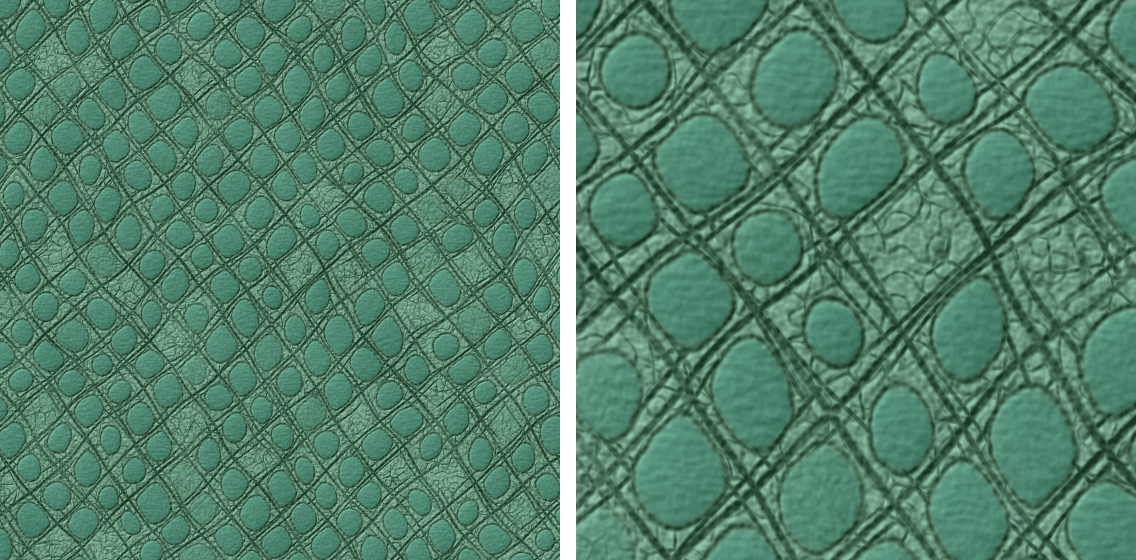
Left, the full canvas; right, a detail of the centre.
This texture is drawn by a Shadertoy shader. Its source:

```glsl
// Green embossed leather: rounded pebbles sit in a warped diamond lattice of
// long furrows, with fine cracks and grain on the skin between them.
// A height field is sampled twice towards the light to shade the relief.

const mat2 LATTICE = mat2(0.048, 0.0435, 0.039, -0.052); // diamond side vectors
const float CELL_SIDE = 0.065;
const float PEBBLE_MIN = 0.016;
const float PEBBLE_MAX = 0.027;
const float PEBBLE_STRETCH = 1.18;
const float FURROW_WIDTH = 0.0040;
const float CREASE_WIDTH = 0.0027;
const vec2 CRACK_SCALE = vec2(46.0, 39.0);
const float GRAIN_SCALE = 175.0;
const vec2 LIGHT_STEP = vec2(-0.0014, 0.0020);
const float RELIEF_CONTRAST = 0.55;
const vec3 SHADE_GREEN = vec3(0.155, 0.285, 0.205);
const vec3 LIGHT_GREEN = vec3(0.510, 0.700, 0.600);
const vec3 PEBBLE_TINT = vec3(-0.055, 0.012, 0.018);

vec2 hash2(vec2 p) {
    vec3 q = fract(p.xyx * vec3(0.1031, 0.1030, 0.0973));
    q += dot(q, q.yzx + 33.33);
    return fract((q.xx + q.yz) * q.zy);
}

float cornerSlope(vec2 cell, vec2 d) {
    float angle = 6.2832 * hash2(cell).x;
    return dot(vec2(cos(angle), sin(angle)), d);
}

float gradientNoise(vec2 p) {
    vec2 i = floor(p), f = p - i;
    vec2 s = f * f * f * (f * (f * 6.0 - 15.0) + 10.0);
    vec2 e = vec2(1.0, 0.0);
    return mix(mix(cornerSlope(i, f), cornerSlope(i + e.xy, f - e.xy), s.x),
               mix(cornerSlope(i + e.yx, f - e.yx), cornerSlope(i + e.xx, f - e.xx), s.x), s.y);
}

vec2 noise2(vec2 p) {
    return vec2(gradientNoise(p), gradientNoise(p + 37.4));
}

// Gap between the nearest and second nearest scattered point
float cellGap(vec2 p) {
    vec2 i = floor(p), f = p - i;
    float near = 9.0, next = 9.0;
    for (int y = -1; y <= 1; y++)
    for (int x = -1; x <= 1; x++) {
        vec2 o = vec2(x, y);
        float d = length(o + hash2(i + o + 71.0) - f);
        next = min(next, max(near, d));
        near = min(near, d);
    }
    return next - near;
}

float smoothMax(float a, float b, float k) {
    float h = max(k - abs(a - b), 0.0);
    return max(a, b) + h * h / (4.0 * k);
}

float lineMask(float coord, float width) {
    float d = abs(fract(coord + 0.5) - 0.5) * CELL_SIDE;
    return 1.0 - smoothstep(0.2 * width, width, d);
}

// Returns height, line darkness, pebble mask and grain
vec4 relief(vec2 p) {
    vec2 q = p + 0.020 * noise2(p * 4.0) + 0.008 * noise2(p * 11.0 + 5.0);
    vec2 g = inverse(LATTICE) * q;
    g += 0.22 * vec2(gradientNoise(g * vec2(0.6, 0.2)), gradientNoise(g * vec2(0.2, 0.6) + 31.0));

    // Pebbles, squeezed by the furrows around them
    vec2 cell = floor(g), f = g - cell;
    vec2 size = hash2(cell + 11.0);
    vec2 offset = LATTICE * (f - 0.5 - 0.16 * (hash2(cell + 53.0) - 0.5));
    float radius = mix(PEBBLE_MIN, PEBBLE_MAX, sqrt(size.x));
    vec2 border = (0.5 - abs(f - 0.5)) * CELL_SIDE;
    float edge = length(offset / vec2(1.0, PEBBLE_STRETCH)) - radius;
    edge = smoothMax(edge, 0.005 - min(border.x, border.y), 0.010);
    edge += 0.0016 * gradientNoise(p * 55.0);
    float present = smoothstep(0.04, 0.22, size.y);
    float pebble = present * (1.0 - smoothstep(-0.0025, 0.001, edge));
    float rise = 1.0 - clamp(-edge / radius, 0.0, 1.0);
    float dome = present * (1.0 - rise * rise * rise);
    float rim = present * exp(-pow((edge - 0.0012) / 0.0018, 2.0));

    // Long furrows, with broken creases that run beside and across them
    float furrow = max(lineMask(g.x, FURROW_WIDTH), lineMask(g.y, FURROW_WIDTH));
    furrow *= 0.82 + 0.5 * gradientNoise(g * 0.8 + 9.0);
    float crease = 0.0;
    for (int k = 0; k < 4; k++) {
        float seed = 19.0 * float(k + 1);
        float along = k % 2 == 0 ? g.x : g.y;
        float side = k < 2 ? 0.15 : -0.15;
        float bend = 0.30 * gradientNoise(g * 0.5 + seed);
        float strength = smoothstep(-0.25, 0.15, gradientNoise(g * 0.7 - seed));
        crease = max(crease, strength * lineMask(along + side + bend, CREASE_WIDTH));
    }

    // Fine cracks and grain
    vec2 w = p + 0.007 * noise2(p * 32.0);
    float crack = 1.0 - smoothstep(0.02, 0.17, cellGap(w * CRACK_SCALE));
    crack *= smoothstep(-0.35, 0.25, gradientNoise(p * 24.0 + 3.0));
    float vein = 1.0 - smoothstep(0.0, 0.13, abs(gradientNoise(w * 58.0)));
    crack = max(crack, 0.65 * vein);
    float grain = gradientNoise(p * GRAIN_SCALE) + 0.6 * gradientNoise(p * GRAIN_SCALE * 1.7 + 8.0);
    float wrinkle = gradientNoise(w * vec2(70.0, 210.0));

    float skin = 1.0 - pebble;
    float lines = max(max(furrow, 0.8 * crease * skin), max(0.62 * crack * skin, 0.70 * rim));
    float texture_ = mix(grain, 0.35 * grain + 0.4 * wrinkle, pebble);
    return vec4(1.1 * dome - 0.55 * lines + 0.45 * texture_, lines, pebble, texture_);
}

void mainImage(out vec4 fragColor, in vec2 fragCoord) {
    vec2 p = fragCoord / iResolution.y + 3.0;
    vec4 surface = relief(p);
    float slope = surface.x - relief(p + LIGHT_STEP).x;

    // Tone from lit slopes, dark lines and grain
    float tone = mix(0.80, 0.56, surface.z) + RELIEF_CONTRAST * slope;
    tone += 0.22 * surface.w - 0.80 * surface.y + 0.10 * gradientNoise(p * 7.0);
    vec3 color = mix(SHADE_GREEN, LIGHT_GREEN, clamp(tone, -0.18, 1.15));
    color += PEBBLE_TINT * surface.z * (1.0 - surface.y);
    fragColor = vec4(color, 1.0);
}
```
